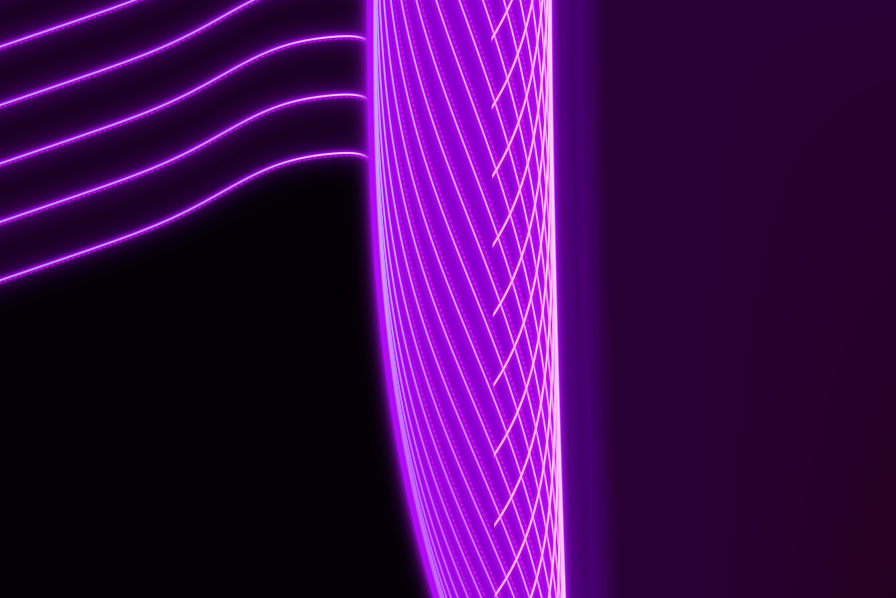
This background is drawn by a Shadertoy shader. Its source:

```glsl
// Neon strands: glowing waves flow from the left into a twisted violet column,
// with a dim purple field on the right. Strands are level sets of logarithmic
// phases, so they crowd together toward the column's two edges.
// Design space: 768 x 512 units, x to the right, y downward.

const vec2 CANVAS = vec2(768.0, 512.0);
const float WAVE_GAP = 50.0;
const float STRAND_GAP = 58.0;

const vec3 BLACK_VIOLET = vec3(0.012, 0.0, 0.018);
const vec3 WAVE_SHADE = vec3(0.09, 0.0, 0.115);
const vec3 FIELD_PURPLE = vec3(0.16, 0.0, 0.20);
const vec3 FIELD_WINE = vec3(0.14, 0.0, 0.12);
const vec3 BAND_INDIGO = vec3(0.31, 0.0, 0.50);
const vec3 COLUMN_VIOLET = vec3(0.54, 0.0, 0.80);
const vec3 NEON_VIOLET = vec3(0.70, 0.04, 0.98);
const vec3 HOT_PINK = vec3(0.98, 0.10, 0.88);
const vec3 LAVENDER = vec3(0.80, 0.60, 1.0);
const vec3 PALE_PINK = vec3(1.0, 0.80, 1.0);

float stroke(float dist, float halfWidth, float px) {
    return 1.0 - smoothstep(halfWidth - 0.75 * px, halfWidth + 0.75 * px, abs(dist));
}

// Signed distance to the nearest repeat of a phase with gradient length grad
float repeatDistance(float phase, float gap, float grad) {
    return (phase - gap * round(phase / gap)) / grad;
}

// Repeated line that turns into its mean coverage where repeats get too dense
float strand(float phase, float grad, float halfWidth, float px) {
    float spacing = STRAND_GAP / grad;
    float crisp = stroke(repeatDistance(phase, STRAND_GAP, grad), halfWidth, px);
    float mean = min(1.0, 2.0 * halfWidth / spacing);
    return mix(mean, crisp, smoothstep(1.2, 3.0, spacing / px));
}

float beads(float t) {
    return 0.55 + 0.45 * cos(6.2832 * t / 4.5);
}

// Height of the lowest wave: a slope, a swell and a hook at the column
float waveHeight(float x) {
    float swell = (x - 240.0) / 70.0;
    return 240.0 - 0.34 * x - 18.0 * exp(-swell * swell)
         + 12.0 * exp(min(x - 320.0, 12.0) / 10.0);
}

float leftEdge(float y) { return 315.0 + 57.0 * pow(y / CANVAS.y, 2.7); }
float rightEdge(float y) { return 473.0 + 12.0 * pow(y / CANVAS.y, 1.5); }

vec3 waves(vec2 p, float px) {
    float rise = waveHeight(p.x) - p.y;
    float slope = waveHeight(p.x + 0.5) - waveHeight(p.x - 0.5);
    float index = max(0.0, round(rise / WAVE_GAP));
    float dist = (rise - index * WAVE_GAP) / sqrt(1.0 + slope * slope);
    vec3 col = mix(BLACK_VIOLET, WAVE_SHADE, smoothstep(-20.0, 30.0, rise));
    col += BAND_INDIGO * 0.85 * exp(-abs(dist) / 8.0);
    col = mix(col, NEON_VIOLET, 0.75 * exp(-dist * dist / 9.0));
    col = mix(col, HOT_PINK, 0.6 * beads(p.x) * stroke(dist + 2.2, 0.6, px));
    float nearColumn = smoothstep(200.0, 310.0, p.x);
    return mix(col, mix(LAVENDER, PALE_PINK, nearColumn), stroke(dist, 0.8, px));
}

vec3 rightField(vec2 p, float edge) {
    vec2 q = p / CANVAS;
    vec3 col = mix(FIELD_PURPLE, FIELD_WINE, smoothstep(0.75, 1.05, q.x) * q.y);
    float away = max(p.x - edge, 0.0);
    float streaks = 0.94 + 0.06 * cos(away * 0.9) * cos(away * 0.37);
    float band = 1.0 - smoothstep(22.0, 50.0, away);
    col = mix(col, BAND_INDIGO * streaks, 0.85 * band);
    return mix(col, NEON_VIOLET, 0.9 * exp(-away / 4.0));
}

vec3 column(vec2 p, float left, float right, float px) {
    float inner = left + 5.0;
    float width = right - inner;
    float s = clamp((p.x - inner) / width, 0.004, 0.996);
    float rim = exp(-(p.x - left) / 9.0) + exp(-(right - p.x) / 14.0);
    vec3 col = mix(COLUMN_VIOLET, NEON_VIOLET, clamp(rim, 0.0, 1.0));

    // Descending strands with a beaded companion
    float phase = p.y - 108.0 * log(s / (1.0 - s)) - 8.0;
    float grad = length(vec2(1.0, 108.0 / (s * (1.0 - s) * width)));
    float dist = repeatDistance(phase, STRAND_GAP, grad);
    col = mix(col, NEON_VIOLET, 0.8 * exp(-dist * dist / 16.0));
    float roomy = smoothstep(6.0, 12.0, STRAND_GAP / grad);
    col = mix(col, HOT_PINK, 0.75 * roomy * beads(p.y) * stroke(dist + 3.5, 0.8, px));
    float inside = smoothstep(inner - 1.0, inner + 1.0, p.x);
    float fade = mix(1.0, 0.65, smoothstep(200.0, 450.0, p.y) * (1.0 - s));
    col = mix(col, mix(LAVENDER, PALE_PINK, s), inside * fade * strand(phase, grad, 0.75, px));

    // Rising strands, starting along a line right of the middle
    float gapRight = max(right - p.x, 0.6);
    float risePhase = p.y + 80.0 * log(55.0 / gapRight) - 38.0;
    float riseGrad = length(vec2(1.0, 80.0 / gapRight));
    float start = 421.0 + 3.0 * p.y / CANVAS.y;
    float visible = smoothstep(start - 0.7, start + 0.7, p.x);
    float riseDist = repeatDistance(risePhase, STRAND_GAP, riseGrad);
    col = mix(col, HOT_PINK, 0.45 * visible * exp(-riseDist * riseDist / 6.0));
    return mix(col, PALE_PINK, visible * strand(risePhase, riseGrad, 0.85, px));
}

void mainImage(out vec4 fragColor, in vec2 fragCoord) {
    vec2 uv = fragCoord / iResolution.xy;
    vec2 p = vec2(uv.x, 1.0 - uv.y) * CANVAS;
    float px = CANVAS.y / iResolution.y;
    float left = leftEdge(p.y);
    float right = rightEdge(p.y);

    // Left side with the column's outer glow, then column, then right field
    vec3 col = waves(p, px);
    col = mix(col, NEON_VIOLET * 0.9, exp(-max(left - p.x, 0.0) / 5.0));
    col = mix(col, column(p, left, right, px), smoothstep(left - px, left + px, p.x));
    col = mix(col, rightField(p, right), smoothstep(right - px, right + px, p.x));
    fragColor = vec4(clamp(col, 0.0, 1.0), 1.0);
}
```
